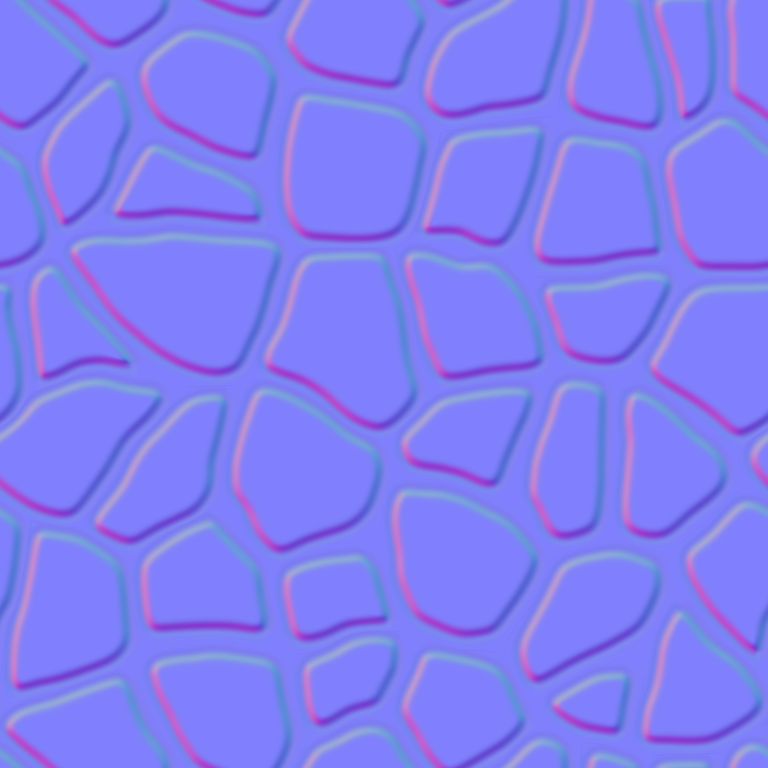
This texture map is drawn by a Shadertoy shader. Its source:

```glsl
// Tileable normal map of irregular rounded paving stones with soft bevelled rims.

const vec2 GRID = vec2(6.0, 6.0);               // stones across and up the tile
const vec3 FLAT_NORMAL = vec3(0.502, 0.502, 0.995);
const vec3 RIM_SHADE = vec3(0.03, 0.0, 0.085);  // soft darkening along rims

float hash(vec2 p, float seed) {
    return fract(sin(dot(p, vec2(127.1, 311.7)) + seed * 74.7) * 43758.5453);
}

// Value noise that wraps after a whole number of periods.
float wrapNoise(vec2 p, float period, float seed) {
    vec2 i = floor(p);
    vec2 f = p - i;
    f = f * f * f * (f * (f * 6.0 - 15.0) + 10.0);
    vec2 a = mod(i, period);
    vec2 b = mod(i + 1.0, period);
    float low = mix(hash(a, seed), hash(vec2(b.x, a.y), seed), f.x);
    float high = mix(hash(vec2(a.x, b.y), seed), hash(b, seed), f.x);
    return mix(low, high, f.y) - 0.5;
}

vec2 warp(vec2 p, float period, float amount) {
    return amount * vec2(wrapNoise(p * period, period, 3.0),
                         wrapNoise(p * period, period, 4.0));
}

// Stone centre in xy, size weight in z.
vec3 stoneSite(vec2 cell) {
    vec2 id = mod(cell, GRID);
    vec2 jitter = vec2(hash(id, 1.0), hash(id, 2.0));
    vec2 centre = (cell + 0.5 + 0.84 * (jitter - 0.5)) / GRID;
    return vec3(centre, 0.006 * hash(id, 5.0));
}

// Distance to the rim of the stone around p, positive inside.
float stoneDistance(vec2 p, float roundness) {
    p += warp(p, 8.0, 0.026) + warp(p, 17.0, 0.012);
    vec2 base = floor(p * GRID);

    // Owner of this point in a weighted Voronoi diagram
    float nearest = 1e5;
    vec2 ownerCell = base;
    vec3 owner = vec3(0.0);
    for (int y = -2; y <= 2; y++)
    for (int x = -2; x <= 2; x++) {
        vec2 cell = base + vec2(x, y);
        vec3 site = stoneSite(cell);
        vec2 r = p - site.xy;
        float power = dot(r, r) - site.z;
        if (power < nearest) {
            nearest = power;
            ownerCell = cell;
            owner = site;
        }
    }

    // Smooth minimum over all borders rounds the corners
    float sum = 1e-12;
    for (int y = -2; y <= 2; y++)
    for (int x = -2; x <= 2; x++) {
        vec3 site = stoneSite(base + vec2(x, y));
        vec2 r = p - site.xy;
        float gap = length(site.xy - owner.xy);
        if (gap > 0.001) {
            float border = (dot(r, r) - site.z - nearest) / (2.0 * gap);
            sum += exp(-border / roundness);
        }
    }
    float inset = 0.0125 + 0.007 * hash(mod(ownerCell, GRID), 6.0);
    return -roundness * log(sum) - inset;
}

float bell(float x, float width) {
    return exp(-x * x / (width * width));
}

// Slope across the rim: steep bevel with a faint opposite lip outside.
float rimSlope(float d) {
    return bell(d, 0.0058) - 0.16 * bell(d + 0.0098, 0.004);
}

void mainImage(out vec4 fragColor, in vec2 fragCoord) {
    vec2 uv = fragCoord / iResolution.xy;
    float roundness = 0.0075;
    vec2 e = vec2(0.0015, 0.0);

    // Inward direction and true distance to the rim
    vec2 gradient = vec2(
        stoneDistance(uv + e.xy, roundness) - stoneDistance(uv - e.xy, roundness),
        stoneDistance(uv + e.yx, roundness) - stoneDistance(uv - e.yx, roundness)
    ) / (2.0 * e.x);
    float steepness = length(gradient);
    vec2 inward = gradient / max(steepness, 0.001);
    float d = stoneDistance(uv, roundness) / clamp(steepness, 0.45, 1.3);

    // Lower left rims lean harder than upper right ones
    float strength = 0.43 + dot(inward, vec2(0.06, 0.13));
    float slope = strength * rimSlope(d);
    vec2 tilt = vec2(inward.x, -inward.y) * slope;

    vec3 color = FLAT_NORMAL;
    color.xy += 0.5 * tilt;
    color.x += 0.05 * bell(d, 0.0058);
    color.z -= 0.2 * abs(slope);
    color -= RIM_SHADE * bell(d + 0.003, 0.0088);
    fragColor = vec4(clamp(color, 0.0, 1.0), 1.0);
}
```
